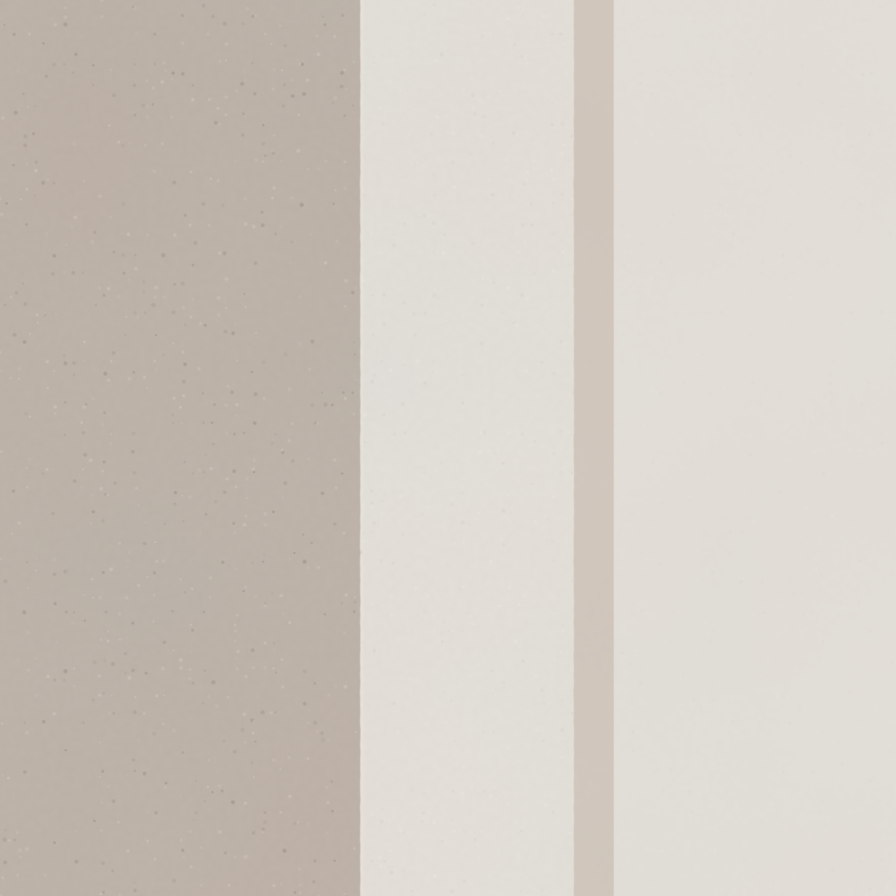
Write a three.js fragment shader that draws this pattern.

```glsl
varying vec2 vUv;

const vec2 REPEATS = vec2(1.0, 1.0);
const float TAUPE_END = 0.402;
const float BAND_START = 0.6405;
const float BAND_END = 0.685;
const float EDGE_SOFTNESS = 0.0012;
const float EDGE_WOBBLE = 0.0007;
const vec3 TAUPE = vec3(0.738, 0.698, 0.659);
const vec3 CREAM = vec3(0.882, 0.866, 0.842);
const vec3 BAND = vec3(0.816, 0.776, 0.738);
const vec3 WARM_TINT = vec3(0.012, -0.004, -0.008);
const float MOTTLE = 0.012;
const float GRAIN = 0.014;
const float SPECK_CELLS = 90.0;
const float SPECK_DENSITY = 0.10;
const float SPECK_DEPTH = 0.075;

float hash(vec2 p) {
  vec3 q = fract(vec3(p.xyx) * 0.1031);
  q += dot(q, q.yzx + 33.33);
  return fract((q.x + q.y) * q.z);
}

vec2 gradient(vec2 cell) {
  float angle = 6.2832 * hash(cell);
  return vec2(cos(angle), sin(angle));
}

float gradientNoise(vec2 p) {
  vec2 i = floor(p);
  vec2 f = fract(p);
  vec2 w = f * f * f * (f * (f * 6.0 - 15.0) + 10.0);
  vec2 e = vec2(1.0, 0.0);
  float bottom = mix(dot(gradient(i), f),
                     dot(gradient(i + e.xy), f - e.xy), w.x);
  float top = mix(dot(gradient(i + e.yx), f - e.yx),
                  dot(gradient(i + e.xx), f - e.xx), w.x);
  return mix(bottom, top, w.y);
}

float fbm(vec2 p) {
  float sum = 0.0;
  float amplitude = 0.5;
  for (int i = 0; i < 4; i++) {
    sum += amplitude * gradientNoise(p);
    p = p * 2.03 + 17.3;
    amplitude *= 0.5;
  }
  return sum;
}

float edge(float x, float position) {
  return smoothstep(-EDGE_SOFTNESS, EDGE_SOFTNESS, x - position);
}

// Sparse round pits, one candidate per cell
float specks(vec2 p, float seed) {
  vec2 cell = floor(p);
  vec2 key = cell + seed;
  vec2 center = 0.3 + 0.4 * vec2(hash(key + 11.0), hash(key + 29.0));
  float radius = mix(0.10, 0.24, hash(key + 47.0));
  float dist = length(fract(p) - center);
  float present = step(1.0 - SPECK_DENSITY, hash(key));
  float strength = mix(0.3, 1.0, hash(key + 71.0));
  return present * strength * (1.0 - smoothstep(radius * 0.4, radius + 0.08, dist));
}

void main() {
  vec2 tile = fract(vUv * REPEATS);

  // Stripes, the painted edges slightly uneven
  float wobble = EDGE_WOBBLE * gradientNoise(vec2(3.7, vUv.y * 90.0));
  float taupe = 1.0 - edge(tile.x + wobble, TAUPE_END);
  float band = edge(tile.x + wobble, BAND_START) * (1.0 - edge(tile.x, BAND_END));
  float smoothSide = edge(tile.x, BAND_START);
  vec3 color = mix(mix(CREAM, TAUPE, taupe), BAND, band);

  // Pale ridge beside the wide stripe
  float ridge = exp(-pow((tile.x - TAUPE_END - 0.002) / 0.0018, 2.0));
  color += 0.012 * ridge;

  // Broad tonal drift and fine plaster grain
  float drift = fbm(vUv * 3.0 + 5.1);
  color += MOTTLE * drift;
  color += WARM_TINT * fbm(vUv * 2.2 + 41.7);
  float grain = fbm(vUv * 110.0);
  color += GRAIN * grain * mix(1.0, 0.35, smoothSide);

  // Dark pits and light flecks, strongest on the wide stripe
  float wear = mix(0.35, 1.0, taupe) * mix(1.0, 0.5, smoothSide) * (1.0 - band);
  float pits = specks(vUv * SPECK_CELLS, 3.0);
  float flecks = specks(vUv * SPECK_CELLS * 1.1 + 0.37, 131.0);
  color += SPECK_DEPTH * wear * (0.6 * flecks - pits);

  gl_FragColor = vec4(color, 1.0);
}
```
